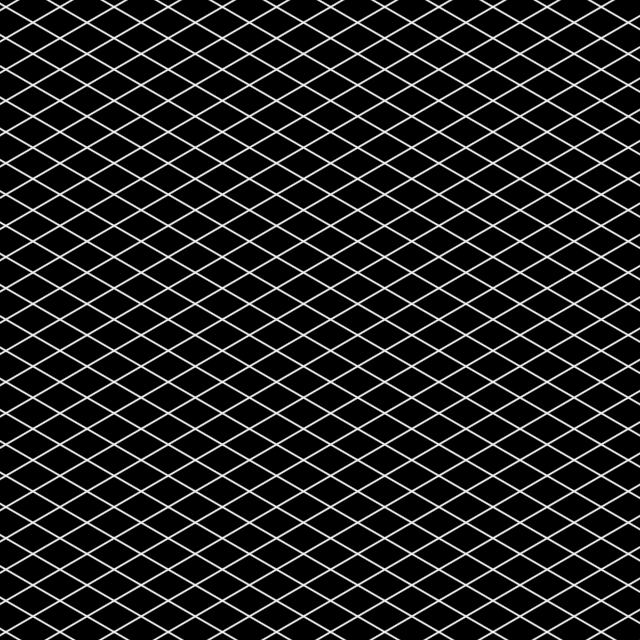
This pattern is drawn by a three.js fragment shader. Its source:

```glsl
#define CELL vec2(0.08457, 0.04883)   // width and height of one diamond
#define NODE vec2(0.5166, 0.5008)     // one crossing of the lattice
#define LINE_WIDTH 0.0029
#define LINE_COLOR vec3(0.94, 0.95, 0.94)
#define GROUND_COLOR vec3(0.0)

varying vec2 vUv;

// Coverage of the two line families, which lie at whole values of each diagonal
vec2 lineCoverage(vec2 diagonals) {
  float spacing = 1.0 / length(1.0 / CELL);
  vec2 distanceToLine = abs(fract(diagonals + 0.5) - 0.5) * spacing;
  vec2 footprint = max(fwidth(diagonals) * spacing, 1e-6);
  return clamp(0.5 + (0.5 * LINE_WIDTH - distanceToLine) / footprint, 0.0, 1.0);
}

void main() {
  // Rising and falling diagonals of the diamond lattice
  vec2 cell = (vUv - NODE) / CELL;
  vec2 coverage = lineCoverage(vec2(cell.x + cell.y, cell.x - cell.y));

  // Lay one family over the other
  float ink = 1.0 - (1.0 - coverage.x) * (1.0 - coverage.y);
  gl_FragColor = vec4(mix(GROUND_COLOR, LINE_COLOR, ink), 1.0);
}
```
